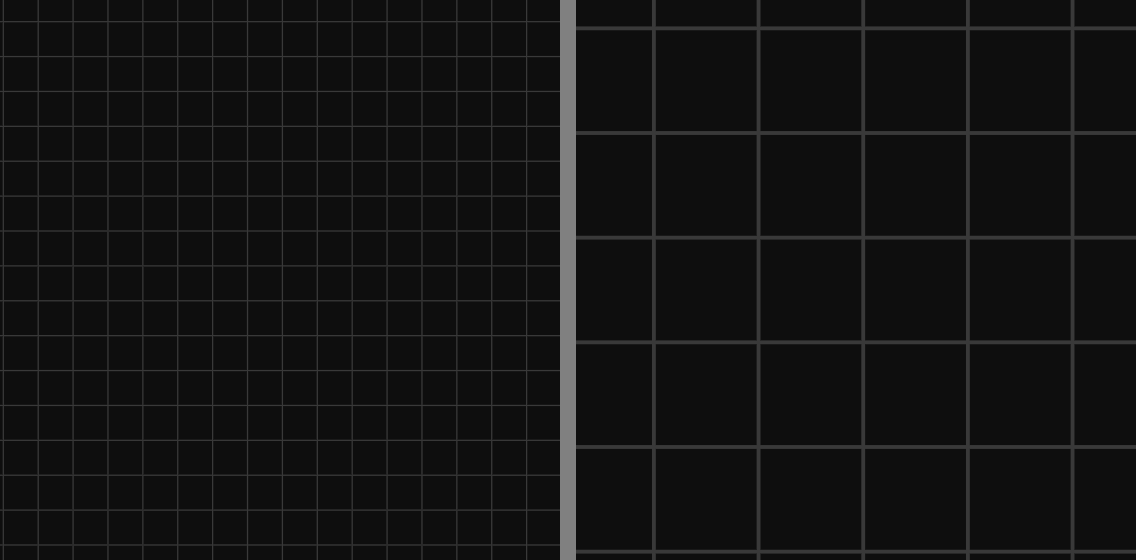
Left: the whole. Right: its middle third, enlarged.
Write a three.js fragment shader that draws this pattern.

```glsl
#define CELL_SIZE 0.0623
#define FIRST_LINE vec2(0.0059, 0.0268)
#define LINE_WIDTH 0.0023
#define GROUND_COLOR vec3(0.053)
#define LINE_COLOR vec3(0.222)

varying vec2 vUv;

// Distance on each axis to the nearest grid line
vec2 gridDistance(vec2 p) {
  vec2 cell = fract((p - FIRST_LINE) / CELL_SIZE + 0.5) - 0.5;
  return abs(cell) * CELL_SIZE;
}

// Share of a pixel footprint that each axis line covers
vec2 lineCoverage(vec2 dist, vec2 footprint) {
  vec2 overlap = 0.5 * (LINE_WIDTH + footprint) - dist;
  return clamp(overlap, vec2(0.0), min(vec2(LINE_WIDTH), footprint)) / footprint;
}

void main() {
  vec2 footprint = max(fwidth(vUv), vec2(1e-5));
  vec2 coverage = lineCoverage(gridDistance(vUv), footprint);

  // Crossing lines merge without brightening
  float grid = max(coverage.x, coverage.y);
  gl_FragColor = vec4(mix(GROUND_COLOR, LINE_COLOR, grid), 1.0);
}
```
